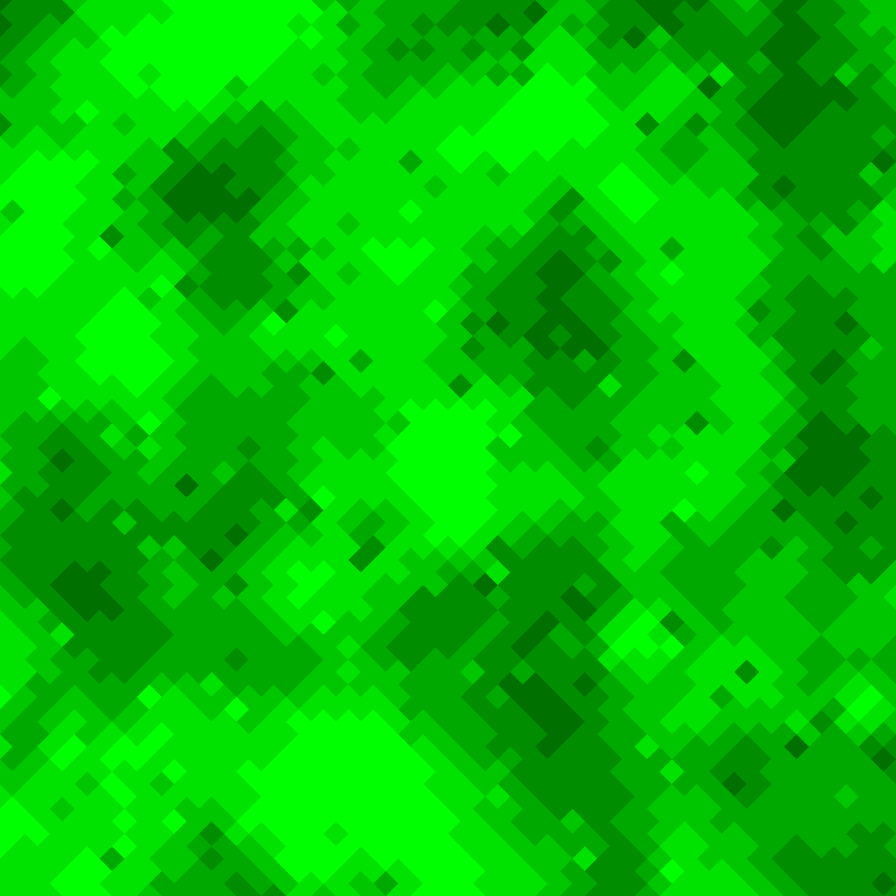
This texture is drawn by a Shadertoy shader. Its source:

```glsl
// A mosaic of small diamonds in six flat greens, like pixelated foliage.
// Layered value noise is sampled once per cell of a grid turned by 45 degrees,
// then cut into levels; the finer layers are sparse, leaving lone odd cells.

const float DIAMONDS = 36.0;                 // diamonds across the canvas
const float DARKEST = 0.44;                  // green of the lowest level
const float GREEN_STEP = 0.112;              // green added by each level
const float LEVEL_EDGES[5] = float[5](-1.75, -0.915, -0.305, 0.253, 1.06);

// Layer sizes in cells, and layer strengths
const float PATCH_SIZE = 9.0;
const float CLUMP_SIZE = 5.0;
const float SPOT_SIZE = 3.0;
const float PATCH_GAIN = 1.85;
const float CLUMP_GAIN = 1.0;
const float SPOT_GAIN = 1.3;
const float SPECK_GAIN = 1.5;
const float SPOT_SPARSITY = 3.0;             // higher leaves fewer strong values
const float SPECK_SPARSITY = 9.0;

float hash(vec2 p) {
    return fract(sin(dot(p, vec2(127.1, 311.7))) * 43758.5453);
}

// Signed random value, pushed towards zero by the sparsity
float sparseValue(vec2 p, float sparsity) {
    float n = 2.0 * hash(p) - 1.0;
    return sign(n) * pow(abs(n), sparsity);
}

// Signed random value; each 2 by 2 block holds one of every quarter of the range
float balancedValue(vec2 p) {
    vec2 corner = mod(p, 2.0);
    float turn = floor(4.0 * hash(floor(p / 2.0) + 71.0));
    float quarter = mod(corner.x + 2.0 * corner.y + turn, 4.0);
    return (quarter + hash(p)) * 0.5 - 1.0;
}

float blend(vec4 v, vec2 f) {
    vec2 w = f * f * (3.0 - 2.0 * f);
    return mix(mix(v.x, v.y, w.x), mix(v.z, v.w, w.x), w.y);
}

float patchNoise(vec2 p) {
    vec2 i = floor(p);
    vec2 e = vec2(1.0, 0.0);
    return blend(vec4(balancedValue(i), balancedValue(i + e.xy),
                      balancedValue(i + e.yx), balancedValue(i + e.xx)), p - i);
}

float sparseNoise(vec2 p, float sparsity) {
    vec2 i = floor(p);
    vec2 e = vec2(1.0, 0.0);
    return blend(vec4(sparseValue(i, sparsity), sparseValue(i + e.xy, sparsity),
                      sparseValue(i + e.yx, sparsity), sparseValue(i + e.xx, sparsity)), p - i);
}

// Green of the diamond that covers a canvas point
float diamondGreen(vec2 uv) {
    vec2 cell = floor(DIAMONDS * vec2(uv.x + uv.y, uv.x - uv.y) + 0.5);

    float height = PATCH_GAIN * patchNoise(cell / PATCH_SIZE + 20.0);
    height += CLUMP_GAIN * sparseNoise(cell / CLUMP_SIZE + 43.0, 1.0);
    height += SPOT_GAIN * sparseNoise((cell + 0.01) / SPOT_SIZE + 117.0, SPOT_SPARSITY);
    height += SPECK_GAIN * sparseValue(cell + 211.0, SPECK_SPARSITY);

    float level = 0.0;
    for (int i = 0; i < 5; i++) level += step(LEVEL_EDGES[i], height);
    return DARKEST + GREEN_STEP * level;
}

void mainImage(out vec4 fragColor, in vec2 fragCoord) {
    // Four samples per pixel smooth the slanted edges
    float green = 0.0;
    for (int i = 0; i < 4; i++) {
        vec2 offset = vec2(i % 2, i / 2) * 0.5 - 0.25;
        green += 0.25 * diamondGreen((fragCoord + offset) / iResolution.y);
    }
    fragColor = vec4(0.0, green, 0.0, 1.0);
}
```
